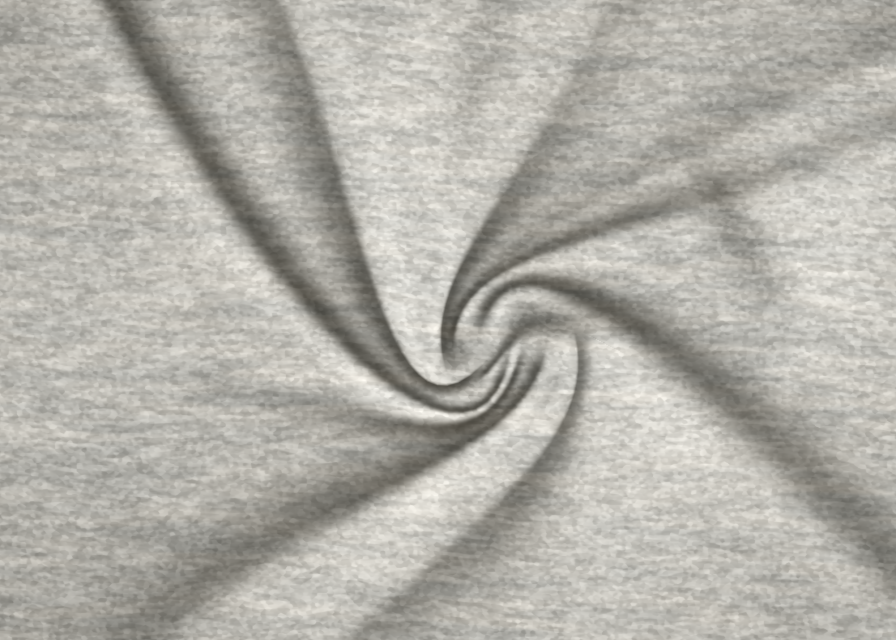
This texture is drawn by a Shadertoy shader. Its source:

```glsl
// Grey heather jersey cloth twisted into a swirl of folds.
// Each fold is a cubic curve with a two-sided soft shadow and a lit ridge;
// stretched cellular noise gives the mottled yarn streaks.

#define BASE_TONE 0.745
#define FOLD_DEPTH 1.15
#define RIDGE_LIGHT 0.14
#define INNER_WIDTH 0.22
#define STREAK_AMOUNT 0.08
#define YARN_AMOUNT 0.13
#define GRAIN_AMOUNT 0.13
#define CURVE_STEPS 24
#define CLOTH_TINT vec3(0.004, -0.004, -0.032)

float hash(vec2 cell) {
    vec3 h = fract(cell.xyx * vec3(0.1031, 0.1030, 0.0973));
    h += dot(h, h.yzx + 33.33);
    return fract((h.x + h.y) * h.z);
}

// Cellular noise: random tones of nearby cells, blended by distance.
float cellTone(vec2 p) {
    vec2 base = floor(p);
    float sum = 0.0, weight = 0.0;
    for (int j = -1; j <= 1; j++)
    for (int i = -1; i <= 1; i++) {
        vec2 cell = base + vec2(i, j);
        vec2 site = cell + vec2(hash(cell), hash(cell + 57.0));
        vec2 gap = p - site;
        float w = exp(-5.0 * dot(gap, gap));
        sum += w * hash(cell + 113.0);
        weight += w;
    }
    return sum / max(weight, 1e-5) - 0.5;
}

// Soft oval; lean shifts it sideways with height.
float spot(vec2 p, vec2 centre, vec2 size, float lean) {
    vec2 q = p - centre;
    q.x += lean * q.y;
    q /= size;
    return exp(-dot(q, q));
}

vec2 cubic(vec2 a, vec2 b, vec2 c, vec2 d, float t) {
    float s = 1.0 - t;
    return s * s * s * a + 3.0 * s * t * (s * b + t * c) + t * t * t * d;
}

// Darkens x and lights y of shade along a curve from the rim to the centre.
// widths: shadow reach on the left and right; depth: strength at both ends.
void fold(inout vec2 shade, vec2 p, vec2 a, vec2 b, vec2 c, vec2 d,
          vec2 widths, vec2 depth) {
    float nearest = 1e9, t = 0.0, side = 1.0;
    vec2 start = a;
    for (int i = 1; i <= CURVE_STEPS; i++) {
        vec2 end = cubic(a, b, c, d, float(i) / float(CURVE_STEPS));
        vec2 run = end - start, rel = p - start;
        float h = clamp(dot(rel, run) / dot(run, run), 0.0, 1.0);
        vec2 gap = rel - run * h;
        float dist = dot(gap, gap);
        if (dist < nearest) {
            nearest = dist;
            t = (float(i - 1) + h) / float(CURVE_STEPS);
            side = run.x * rel.y - run.y * rel.x < 0.0 ? -1.0 : 1.0;
        }
        start = end;
    }
    float dist = side * sqrt(nearest);
    vec2 w = widths * mix(1.0, INNER_WIDTH, smoothstep(0.2, 0.8, t));
    w = max(w, vec2(1.5 / iResolution.y));
    float strength = mix(depth.x, depth.y, smoothstep(0.0, 0.7, t));
    strength *= FOLD_DEPTH * (1.0 - smoothstep(0.88, 1.0, t));

    float q = dist / (dist > 0.0 ? w.x : w.y);
    shade.x *= 1.0 - strength * exp(-q * q);
    float reach = w.x + w.y;
    float ridge = dist * sign(widths.y - widths.x) / reach - 0.9;
    shade.y += RIDGE_LIGHT * strength * exp(-3.0 * ridge * ridge);
}

// Broad light over the cloth, loose dents, and the pockets at the core.
float broadLight(vec2 p) {
    float light = 0.07 * spot(p, vec2(0.66, 0.68), vec2(0.09, 0.34), 0.0);
    light += 0.08 * spot(p, vec2(1.29, 0.58), vec2(0.11, 0.18), 0.0);
    light += 0.06 * spot(p, vec2(0.98, 0.28), vec2(0.13, 0.26), 0.0);
    light += 0.03 * spot(p, vec2(0.40, 0.80), vec2(0.06, 0.22), 0.5);
    light -= 0.08 * spot(p, vec2(0.00, 1.00), vec2(0.30, 0.30), 0.0);
    light -= 0.10 * spot(p, vec2(0.05, 0.00), vec2(0.45, 0.25), 0.0);
    light -= 0.05 * spot(p, vec2(1.40, 1.00), vec2(0.40, 0.15), 0.0);
    light -= 0.06 * spot(p, vec2(1.40, 0.00), vec2(0.30, 0.22), 0.0);
    light -= 0.18 * spot(p, vec2(1.15, 0.64), vec2(0.040, 0.10), 0.45);
    light -= 0.08 * spot(p, vec2(0.75, 0.90), vec2(0.035, 0.20), -0.15);
    light -= 0.22 * spot(p, vec2(0.715, 0.46), vec2(0.020, 0.04), 0.0);
    return light - 0.16 * spot(p, vec2(0.87, 0.495), vec2(0.045, 0.022), 0.0);
}

void mainImage(out vec4 fragColor, in vec2 fragCoord) {
    vec2 p = fragCoord / iResolution.y;
    vec2 s = vec2(1.0, 0.0);

    // Folds sweeping in from the upper left and top
    fold(s, p, vec2(.160, 1.030), vec2(.415, .530), vec2(.770, .150), vec2(.800, .484), vec2(.038, .020), vec2(.40, .50));
    fold(s, p, vec2(.420, 1.018), vec2(.566, .690), vec2(.602, .234), vec2(.776, .453), vec2(.012, .056), vec2(.25, .50));
    fold(s, p, vec2(.967, 1.018), vec2(.825, .662), vec2(.642, .580), vec2(.703, .407), vec2(.060, .014), vec2(.10, .45));
    // Folds from the right
    fold(s, p, vec2(1.401, .945), vec2(1.095, .763), vec2(.766, .653), vec2(.686, .471), vec2(.020, .055), vec2(.12, .16));
    fold(s, p, vec2(1.423, .818), vec2(1.022, .626), vec2(.675, .635), vec2(.708, .434), vec2(.020, .040), vec2(.12, .45));
    fold(s, p, vec2(1.442, .069), vec2(1.077, .471), vec2(.766, .708), vec2(.745, .453), vec2(.036, .055), vec2(.25, .48));
    // Folds from the bottom and left
    fold(s, p, vec2(.529, -.022), vec2(.803, .215), vec2(.949, .343), vec2(.894, .498), vec2(.014, .070), vec2(.18, .38));
    fold(s, p, vec2(.201, -.022), vec2(.511, .288), vec2(.830, .252), vec2(.856, .484), vec2(.070, .026), vec2(.22, .46));
    fold(s, p, vec2(.274, .407), vec2(.584, .370), vec2(.776, .220), vec2(.824, .484), vec2(.022, .036), vec2(.04, .48));
    // Crease under the innermost roll
    fold(s, p, vec2(.912, .480), vec2(.812, .535), vec2(.803, .453), vec2(.739, .401), vec2(.020, .030), vec2(.15, .42));

    // Heather streaks, yarn and stitch grain, slightly tilted
    vec2 weave = p + vec2(0.0, 0.04 * p.x + 0.004 * sin(9.0 * p.x));
    float streak = cellTone(weave * vec2(9.0, 60.0));
    float yarn = cellTone(weave * vec2(42.0, 170.0) + 31.0);
    float grain = cellTone(weave * vec2(150.0, 200.0) + 71.0);
    float fibre = STREAK_AMOUNT * streak + YARN_AMOUNT * yarn + GRAIN_AMOUNT * grain;

    float tone = (BASE_TONE + broadLight(p) + s.y + fibre) * s.x;
    vec3 tint = CLOTH_TINT + vec3(0.012, 0.0, -0.012) * streak;
    fragColor = vec4(clamp(tone + tint, 0.0, 1.0), 1.0);
}
```
